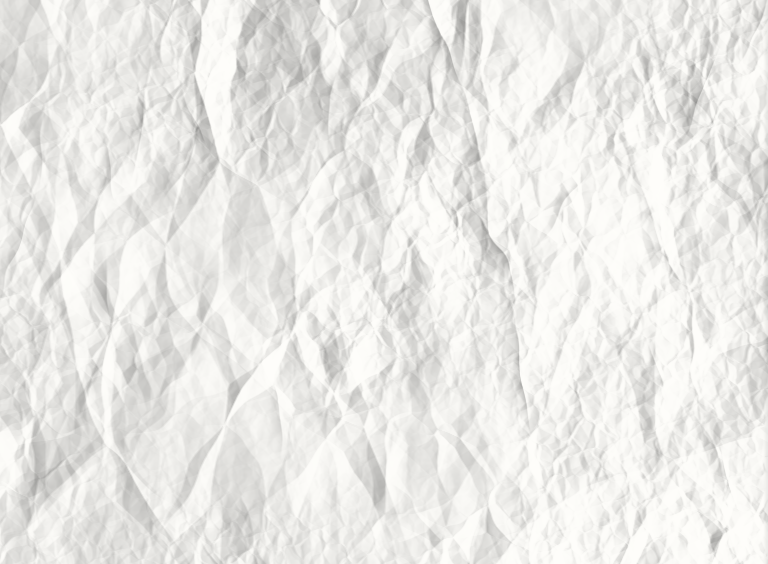
This texture is drawn by a Shadertoy shader. Its source:

```glsl
// Sheet of crumpled white paper: faceted creases lit from one side.
#define FACET_SCALE 5.0            // coarsest facets per canvas height
#define FACET_LAYERS 5
#define LAYER_FALLOFF 0.87         // slope kept by each finer layer
#define CRUMPLE 0.48               // slope of the coarsest layer
#define STRETCH 0.58               // below 1.0 draws facets out vertically
#define SOFTNESS 0.0021            // half width of the slope sample
#define LIGHT_DIR vec2(0.97, -0.16)
#define CONTRAST 0.063
#define MID_GAP 0.052              // distance of the mid tone below white
#define FOLD_COUNT 18
#define FOLD_DEPTH 3.5
#define PAPER_TINT vec3(1.0, 0.997, 0.984)

vec2 hash22(vec2 p) {
    vec3 q = fract(p.xyx * vec3(0.1031, 0.1030, 0.0973));
    q += dot(q, q.yzx + 33.33);
    return fract((q.xx + q.yz) * q.zy);
}

float valueNoise(vec2 p) {
    vec2 cell = floor(p), f = fract(p);
    f = f * f * (3.0 - 2.0 * f);
    float a = hash22(cell).x, b = hash22(cell + vec2(1, 0)).x;
    float c = hash22(cell + vec2(0, 1)).x, d = hash22(cell + vec2(1, 1)).x;
    return mix(mix(a, b, f.x), mix(c, d, f.x), f.y);
}

vec2 warp(vec2 p) {
    return vec2(valueNoise(p), valueNoise(p + 37.4)) - 0.5;
}

mat2 rotation(float angle) {
    float c = cos(angle), s = sin(angle);
    return mat2(c, s, -s, c);
}

// Difference of the two nearest squared distances: flat planes, sharp ridges
float facets(vec2 p) {
    vec2 cell = floor(p), f = fract(p);
    float nearest = 9.0, second = 9.0;
    for (int y = -1; y <= 1; y++)
    for (int x = -1; x <= 1; x++) {
        vec2 offset = vec2(x, y);
        vec2 toPoint = offset + 0.08 + 0.84 * hash22(cell + offset) - f;
        float d = dot(toPoint, toPoint);
        second = min(second, max(nearest, d));
        nearest = min(nearest, d);
    }
    return second - nearest;
}

float paperHeight(vec2 p) {
    float height = 0.0;
    float scale = FACET_SCALE, slope = CRUMPLE;
    for (int i = 0; i < FACET_LAYERS; i++) {
        float layer = float(i);
        float lean = 0.36 * (mod(layer, 2.0) * 2.0 - 1.0);
        float stretch = mix(STRETCH, 0.9, layer / float(FACET_LAYERS));
        vec2 q = rotation(lean) * p * vec2(1.0, stretch) * scale + 19.7 * (layer + 1.0);
        q += 0.45 * warp(q * 1.2) + 0.15 * warp(q * 3.1);
        float patches = valueNoise(p * 5.0 + 11.0 * layer);
        float strength = mix(0.35, 1.6, smoothstep(0.15, 0.85, patches));
        height += strength * slope / scale * facets(q);
        scale *= 1.65;
        slope *= LAYER_FALLOFF;
    }
    return height;
}

// Long, nearly upright folds: a shadow that ends sharply beside a lit edge
float folds(vec2 p, float aspect) {
    float shade = 0.0;
    vec2 bent = p + 0.045 * warp(p * 5.0) + 0.024 * warp(p * 17.0);
    for (int i = 0; i < FOLD_COUNT; i++) {
        float n = float(i);
        bool mainFold = i < 4;
        vec2 rnd = hash22(vec2(n + 3.0, 8.0 * n + 1.0));
        vec2 centre = mainFold ? vec2(0.58 + 0.034 * n, 0.95 - 0.2 * n) : rnd;
        centre.x *= aspect;
        float lean = mainFold ? -0.22 : mix(-0.5, 0.6, fract(rnd.x * 7.0 + rnd.y * 3.0));
        float halfLength = mainFold ? 0.13 : mix(0.06, 0.12, fract(rnd.y * 9.0));
        vec2 d = bent - centre;
        float side = d.x - lean * d.y;
        float taper = 1.0 - smoothstep(0.2, 1.0, abs(d.y) / halfLength);
        float edge = smoothstep(-0.002, 0.002, side);
        float shadow = (1.0 - edge) * exp(min(side, 0.0) / 0.018);
        float glow = edge * exp(-max(side, 0.0) / 0.035);
        shade += taper * (mainFold ? 1.0 : 0.6) * (0.35 * glow - shadow);
    }
    return FOLD_DEPTH * shade;
}

void mainImage(out vec4 fragColor, in vec2 fragCoord) {
    vec2 uv = fragCoord / iResolution.xy;
    vec2 p = fragCoord / iResolution.y;
    vec2 stepToLight = SOFTNESS * normalize(LIGHT_DIR);

    // Slope towards the light, folds
    float light = (paperHeight(p + stepToLight) - paperHeight(p - stepToLight)) / (2.0 * SOFTNESS);
    light += folds(p, iResolution.x / iResolution.y);
    light *= mix(0.85, 1.12, uv.x);

    // Broad swells and a slow drift of brightness across the sheet
    vec2 swell = p + 0.12 * warp(p * 4.0);
    light += 1.3 * (valueNoise(swell * vec2(5.5, 3.5) + 5.0) - 0.5);
    light += 0.8 * (valueNoise(swell * vec2(11.0, 6.0) + 23.0) - 0.5);
    light += 1.0 * (uv.x - 0.5) - 0.4 * (uv.y - 0.5);

    // Fine fibre grain
    light += 0.2 * (valueNoise(p * 190.0) - 0.5) + 0.22 * (valueNoise(p * 75.0) - 0.5);

    // Soft shoulder that lets lit planes run into white
    float gap = MID_GAP - CONTRAST * light;
    float tone = 1.0 - 0.5 * (gap + sqrt(gap * gap + 0.0028));
    tone -= 0.07 * smoothstep(0.993, 1.0, uv.x);
    fragColor = vec4(clamp(tone * PAPER_TINT, 0.0, 1.0), 1.0);
}
```
